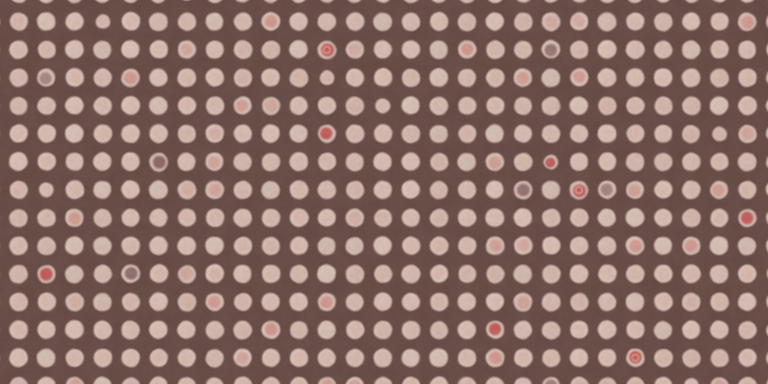
Write a WebGL 1 fragment shader that draws this pattern.

```glsl
precision highp float;
// A square grid of soft pale discs, 27 across and 13 down, on dull brown.
// Each cell is hashed to vary its disc: most are plain, some blush pink,
// and a few are red, ringed, mauve or shrunken. Gradient noise adds wear.

uniform vec2 u_resolution;

vec3 hash3(vec2 p) {
  vec3 q = fract(vec3(p.xyx) * vec3(0.1031, 0.1030, 0.0973));
  q += dot(q, q.yxz + 33.33);
  return fract((q.xxy + q.yzz) * q.zyx);
}

float gradDot(vec2 corner, vec2 offset) {
  float angle = 6.2832 * hash3(corner + 71.0).x;
  return dot(vec2(cos(angle), sin(angle)), offset);
}

float gradientNoise(vec2 p) {
  vec2 i = floor(p), f = p - i;
  vec2 u = f * f * f * (f * (f * 6.0 - 15.0) + 10.0);
  vec2 e = vec2(1.0, 0.0);
  float low = mix(gradDot(i, f), gradDot(i + e, f - e), u.x);
  float high = mix(gradDot(i + e.yx, f - e.yx), gradDot(i + 1.0, f - 1.0), u.x);
  return mix(low, high, u.y);
}

// Disc colour at a local position, with its stains chosen by the cell hashes
vec3 discColor(vec2 local, float radius, vec3 kind, vec3 vary) {
  float d = length(local) / radius;
  float core = 1.0 - smoothstep(0.45, 0.9, length(local - 0.06 * (vary.xy - 0.5)) / radius);
  vec3 color = vec3(0.82, 0.73, 0.69) + 0.03 * (vary.z - 0.5);
  color += 0.02 * (local.y - local.x);

  // Pink blush, stronger in a minority of cells
  float blush = 0.16 * vary.y + 0.65 * smoothstep(0.85, 1.0, kind.x);
  color = mix(color, vec3(0.80, 0.54, 0.50), blush * core);

  // Mauve, worn centres inside a pale rim
  float mauve = step(0.981, kind.y) * (0.55 + 0.4 * vary.x);
  color = mix(color, vec3(0.52, 0.39, 0.39), mauve * core);

  // Red centres, some with a lighter inner ring
  float red = step(0.986, kind.z);
  color = mix(color, vec3(0.74, 0.34, 0.33), 0.9 * red * core);
  float ring = 1.0 - smoothstep(0.06, 0.2, abs(d - 0.35));
  return mix(color, vec3(0.83, 0.58, 0.55), 0.7 * red * ring * step(0.5, vary.x));
}

void main() {
  vec2 p = gl_FragCoord.xy / u_resolution.y;
  vec2 grid = (p - vec2(0.0482, 0.0677)) / 0.073;
  float pixel = 1.0 / (0.073 * u_resolution.y);
  vec2 cell = floor(grid + 0.5);
  vec3 kind = hash3(cell + 13.0);
  vec3 vary = hash3(cell + 157.0);

  // Brown ground with faint mottling and a few pale specks
  float mottle = gradientNoise(grid * 1.3) + 0.6 * gradientNoise(grid * 5.0);
  vec3 color = vec3(0.41, 0.30, 0.28) + 0.018 * mottle;
  color += 0.12 * smoothstep(0.62, 0.75, gradientNoise(grid * 4.0 + 40.0));

  // Slightly uneven disc with a soft edge
  vec2 local = grid - cell - 0.025 * (vary.yz - 0.5);
  float radius = 0.325 + 0.015 * (vary.x - 0.5);
  radius *= 1.0 - 0.2 * step(0.975, fract(kind.x * 17.0 + kind.y));
  float wobble = 0.025 * gradientNoise(grid * 3.5 + 9.0);
  float soft = 0.045 + 0.5 * pixel;
  float cover = 1.0 - smoothstep(radius - soft, radius + soft, length(local) + wobble);
  vec3 disc = discColor(local, radius, kind, vary);
  disc += 0.025 * gradientNoise(grid * 6.0);
  gl_FragColor = vec4(mix(color, disc, cover), 1.0);
}
```
